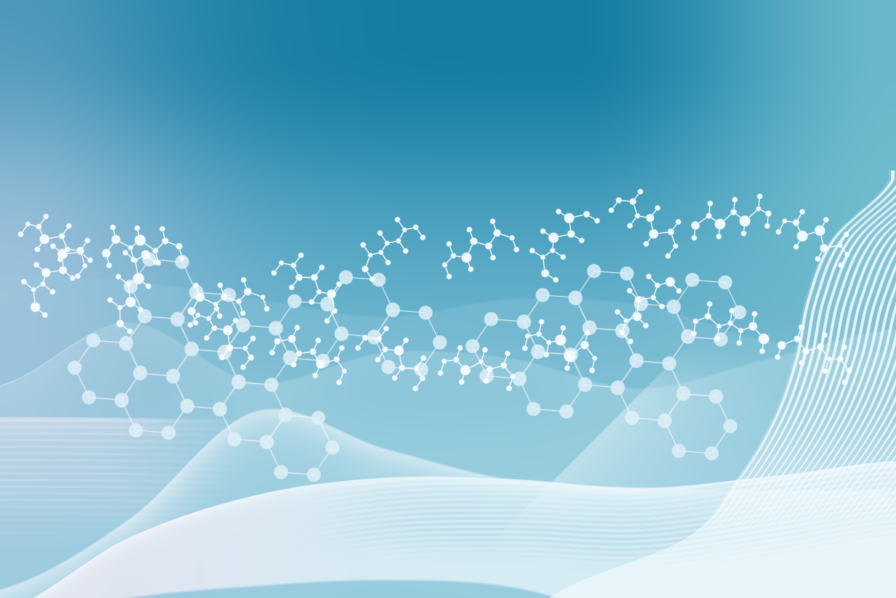
Give the GLSL for this background, as a Shadertoy shader.

```glsl
// Draws a blue background with pale flowing waves, a striped ribbon and molecule chains.

// Colours
const vec3 DEEP = vec3(0.08, 0.49, 0.64);
const vec3 MID = vec3(0.34, 0.66, 0.77);
const vec3 PALE = vec3(0.59, 0.80, 0.87);
const vec3 LILAC = vec3(0.66, 0.77, 0.87);
const vec3 AQUA = vec3(0.47, 0.76, 0.82);
const vec3 MIST = vec3(0.91, 0.91, 0.95);
const vec3 ICE = vec3(0.87, 0.94, 0.97);
const vec3 WHITE = vec3(0.97, 0.99, 1.0);

// Heights from left to right
const float BAND_TOP[8] = float[](-.025, .10, .172, .201, .199, .184, .203, .229);
const float BAND_LOW[8] = float[](-.04, .0, .02, .03, .018, -.04, -.08, -.1);
const float HILL[8] = float[](.014, .13, .312, .25, .197, .184, .18, .18);
const float VEIL[8] = float[](.54, .53, .50, .47, .50, .49, .43, .41);
const float ARC[8] = float[](.355, .46, .36, .41, .40, .35, .40, .45);
const float UPPER[8] = float[](.566, .60, .488, .584, .58, .625, .61, .58);
const float LOWER[8] = float[](.54, .52, .414, .40, .38, .488, .434, .355);
// Left edge of the ribbon from the bottom up
const float RIBBON[8] = float[](.92, 1.148, 1.234, 1.293, 1.328, 1.348, 1.39, 1.488);

// Hexagon lattice: origin, two steps, span of rings in each row
const vec2 ORIGIN = vec2(0.180, 0.381);
const vec2 STEP_A = vec2(0.0785, -0.0551);
const vec2 STEP_B = vec2(0.0861, 0.0402);
const int FIRST[9] = int[](0, 0, -1, 1, 1, 3, 3, 3, 4);
const int LAST[9] = int[](1, 3, 1, 1, 2, 4, 6, 4, 4);
const float RING_RADIUS = 0.0551;
const float RING_TILT = 0.078;
const float NODE_RADIUS = 0.0117;
const float BOND_WIDTH = 0.0009;
const float CLUSTERS = 10.0;
const int ATOMS = 7;
const float ATOM_STEP = 0.026;

float hash(vec2 p) { return fract(sin(dot(p, vec2(127.1, 311.7))) * 43758.5453); }

// Smooth curve through eight samples, t from 0 to 7
float curve(float s[8], float t) {
  t = clamp(t, 0.0, 6.999);
  int i = int(t);
  float f = fract(t), a = s[max(i - 1, 0)], b = s[i], c = s[i + 1], d = s[min(i + 2, 7)];
  return b + 0.5*f*(c - a + f*(2.0*a - 5.0*b + 4.0*c - d + f*(3.0*(b - c) + d - a)));
}

float inside(float d, float soft) { return smoothstep(-soft, soft, d); }

// Crisp edge that fades with depth
float glow(float d, float rate) { return inside(d, 0.003) * exp(-max(d, 0.0) * rate); }

float stripes(float s, float halfWidth) {
  return inside(halfWidth - abs(fract(s) - 0.5), fwidth(s));
}

float segment(vec2 p, vec2 a, vec2 b) {
  vec2 d = b - a;
  return length(p - a - d * clamp(dot(p - a, d) / dot(d, d), 0.0, 1.0));
}

// Nearest node (x) and bond (y) of the lattice
vec2 lattice(vec2 p) {
  vec2 near = vec2(9.0), corner = RING_RADIUS * vec2(0.866, 0.5);
  for (int j = 0; j < 9; j++)
    for (int i = FIRST[j]; i <= LAST[j]; i++) {
      vec2 q = p - ORIGIN - float(i) * STEP_A - float(j) * STEP_B;
      float angle = abs(mod(atan(q.y, q.x) + RING_TILT, 1.0472) - 0.5236);
      vec2 f = length(q) * vec2(cos(angle), sin(angle));
      near = min(near, vec2(length(f - corner) - NODE_RADIUS, abs(f.x - corner.x) - BOND_WIDTH));
    }
  return near;
}

// Distance to a zigzag molecule with side branches
float molecule(vec2 p, vec2 center, float seed) {
  float near = 9.0, heading = (hash(vec2(seed, 1.0)) - 0.5) * 2.4;
  vec2 dir = vec2(cos(heading), sin(heading)), a = center - dir * ATOM_STEP * 2.5;
  for (int k = 0; k < ATOMS; k++) {
    float r = hash(vec2(seed, k + 3)), side = k % 2 == 0 ? 1.0 : -1.0;
    float turn = heading + side * (0.35 + 0.5 * r);
    vec2 b = a + ATOM_STEP * (0.7 + 0.5 * r) * vec2(cos(turn), sin(turn));
    vec2 tip = a - side * ATOM_STEP * 0.8 * vec2(-dir.y, dir.x);
    float bond = segment(p, a, tip);
    if (k < ATOMS - 1) bond = min(bond, segment(p, a, b));
    float atom = min(length(p - a) - mix(0.004, 0.0095, r * r), length(p - tip) - 0.0045);
    near = min(near, min(atom, bond - BOND_WIDTH));
    a = b;
  }
  return near;
}

void mainImage(out vec4 fragColor, in vec2 fragCoord) {
  vec2 p = fragCoord / iResolution.xy * vec2(1.5, 1.0);
  float px = 1.0 / iResolution.y, t = p.x / 1.5 * 7.0;

  // Sky with paler sides
  vec3 col = mix(PALE, MID, smoothstep(0.15, 0.62, p.y));
  col = mix(col, DEEP, smoothstep(0.52, 0.92, p.y));
  col = mix(col, LILAC, exp(-p.x*p.x*9.0) * (0.35 + 0.5*exp(-pow(abs(p.y - 0.52)*3.5, 2.0))));
  col = mix(col, AQUA, 0.85 * smoothstep(0.95, 1.5, p.x) * smoothstep(0.2, 0.7, p.y));

  // Distant veils and a thin arc
  float arc = curve(ARC, t) - p.y;
  col = mix(col, PALE, 0.3 * glow(curve(VEIL, t) - p.y, 6.0));
  col = mix(col, WHITE, 0.18 * glow(arc, 9.0));
  col = mix(col, WHITE, 0.6 * inside(-abs(arc), 2.0*px) * smoothstep(0.25, 0.1, p.x));

  // Lined sheet at the left
  float sheet = 0.303 - 0.03*p.x*p.x - p.y;
  float sheetMask = inside(sheet, px) * (1.0 - smoothstep(0.15, 0.45, p.x)) * (1.0 - smoothstep(0.1, 0.24, sheet));
  col = mix(col, MIST, sheetMask * (0.2 + 0.35*glow(sheet, 30.0) + 0.2*stripes(sheet*90.0, 0.2)));

  // Ridge and diagonal fold
  col = mix(col, WHITE, 0.6 * glow(curve(HILL, t) - p.y, 22.0));
  float foldMask = smoothstep(0.05, 0.2, p.y) * (1.0 - smoothstep(0.3, 0.45, p.y));
  col = mix(col, WHITE, 0.4 * foldMask * glow(p.x - 0.73 - p.y, 6.0));

  // Foreground band with a fine mesh
  float top = curve(BAND_TOP, t) - p.y;
  float band = inside(top, px) * inside(p.y - curve(BAND_LOW, t), 2.0*px);
  float mesh = smoothstep(0.45, 0.8, p.x) * (1.0 - smoothstep(0.08, 0.15, top));
  float cover = 0.88 - mesh * (0.42 - 0.35*stripes((top + 0.04*p.x)*110.0, 0.25));
  col = mix(col, mix(MIST, ICE, smoothstep(0.1, 0.8, p.x)), band * cover);
  col = mix(col, WHITE, 0.7 * band * glow(top, 90.0));

  // Striped ribbon
  float across = p.x - curve(RIBBON, p.y * 10.0);
  float lines = stripes(across / (0.010 + 0.005*p.y), 0.23) * smoothstep(0.0, 0.15, p.y);
  float haze = 0.55 - 0.4*smoothstep(0.1, 0.35, p.y);
  col = mix(col, WHITE, inside(across, px) * inside(0.715 - p.y, px) * max(haze, 0.85*lines));

  // Lattice, then small molecules along two lanes
  vec2 rings = lattice(p);
  col = mix(col, WHITE, 0.65 * inside(-rings.y, px));
  col = mix(col, ICE, 0.85 * inside(-rings.x, px));
  float atoms = 9.0;
  for (float k = 0.0; k < CLUSTERS; k++) {
    float x = 0.1 + 1.27*k / (CLUSTERS - 1.0), at = x / 1.5 * 7.0;
    if (abs(p.x - x) > 0.2) continue;
    atoms = min(atoms, molecule(p, vec2(x, curve(UPPER, at)), k));
    atoms = min(atoms, molecule(p, vec2(x, curve(LOWER, at)), k + 20.0));
  }
  col = mix(col, WHITE, 0.95 * inside(-atoms, px));
  fragColor = vec4(col, 1.0);
}
```
